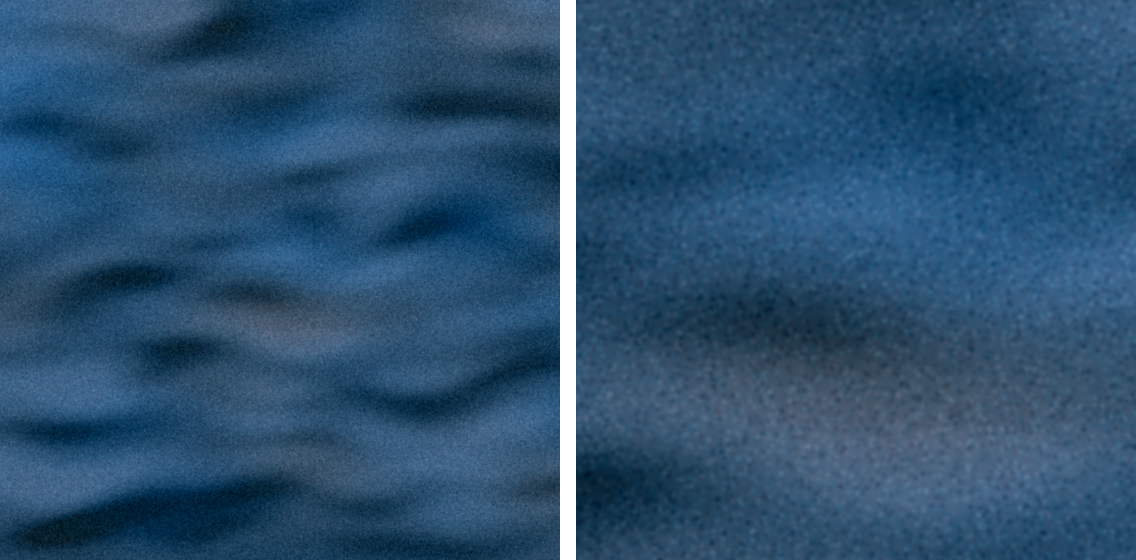
Left: the whole. Right: its middle third, enlarged.
Give the GLSL for this texture, as a WebGL 1 fragment shader.

```glsl
precision highp float;

uniform vec2 u_resolution;

// Water colours, from deepest trough to brightest sheen
const vec3 ABYSS  = vec3(0.01, 0.12, 0.18);
const vec3 TROUGH = vec3(0.03, 0.17, 0.27);
const vec3 SHADE  = vec3(0.08, 0.23, 0.34);
const vec3 SLOPE  = vec3(0.14, 0.28, 0.40);
const vec3 WATER  = vec3(0.18, 0.33, 0.46);
const vec3 SHEEN  = vec3(0.25, 0.395, 0.54);
const vec3 WARM_TINT = vec3(0.022, 0.0, -0.016);

// Cell sizes as fractions of the canvas
const vec2 SWELL_SIZE  = vec2(0.70, 0.20);
const vec2 STREAK_SIZE = vec2(0.34, 0.088);
const vec2 RIPPLE_SIZE = vec2(0.17, 0.048);
const vec2 TINT_SIZE   = vec2(0.26, 0.11);
const float GRAIN_SIZE = 0.0034;

const float SWELL = 0.35;
const float STREAK = 0.76;
const float RIPPLE = 0.52;
const float GRAIN = 0.020;
const float TILT = 0.06;
const float SPLAT_GAIN = 2.58; // brings the splat sum to unit deviation

vec3 hash3(vec2 p) {
  vec3 q = fract(p.xyx * vec3(0.1031, 0.1030, 0.0973));
  q += dot(q, q.yxz + 33.33);
  return fract((q.xxy + q.yzz) * q.zyx);
}

// Cellular noise: soft light and dark spots, one per jittered cell
float splats(vec2 p, float seed) {
  vec2 cell = floor(p);
  float sum = 0.0;
  for (int y = -1; y <= 1; y++) {
    for (int x = -1; x <= 1; x++) {
      vec2 id = cell + vec2(float(x), float(y));
      vec3 rnd = hash3(id + seed);
      vec2 d = p - id - rnd.xy;
      float k = max(0.0, 1.0 - dot(d, d));
      sum += (2.0 * rnd.z - 1.0) * k * k * k;
    }
  }
  return sum * SPLAT_GAIN;
}

// Layered sines bend the streaks like gentle waves
vec2 bend(vec2 p) {
  float lift = 0.012 * sin(9.0 * p.x + 5.0 * p.y)
             + 0.006 * sin(21.0 * p.x - 13.0 * p.y + 1.7);
  float slide = 0.03 * sin(17.0 * p.y + 4.0 * p.x);
  return p + vec2(slide, lift - TILT * p.x);
}

// Level is spread like a unit normal, so stops follow the colour shares
vec3 waterColor(float level) {
  vec3 c = mix(ABYSS, TROUGH, clamp((level + 2.17) / 0.66, 0.0, 1.0));
  c = mix(c, SHADE, clamp((level + 1.51) / 0.52, 0.0, 1.0));
  c = mix(c, SLOPE, clamp((level + 0.99) / 0.55, 0.0, 1.0));
  c = mix(c, WATER, clamp((level + 0.44) / 0.69, 0.0, 1.0));
  return mix(c, SHEEN, clamp((level - 0.25) / 1.15, 0.0, 1.0));
}

void main() {
  vec2 uv = gl_FragCoord.xy / u_resolution;
  vec2 p = bend(uv);

  // Water surface from broad swell down to ripples
  float level = SWELL * splats(p / SWELL_SIZE, 11.0)
              + STREAK * splats(p / STREAK_SIZE, 47.0)
              + RIPPLE * splats(p / RIPPLE_SIZE, 83.0);
  vec3 color = waterColor(level);

  // Faint warm and cool reflections
  color += WARM_TINT * splats(p / TINT_SIZE, 129.0);

  // Fine sensor grain, mostly grey with a little colour
  vec2 g = uv / GRAIN_SIZE;
  float grey = splats(g, 7.0);
  float chroma = splats(g, 401.0);
  color += GRAIN * (grey + 0.35 * chroma * vec3(1.0, -0.3, -0.7));

  gl_FragColor = vec4(clamp(color, 0.0, 1.0), 1.0);
}
```
